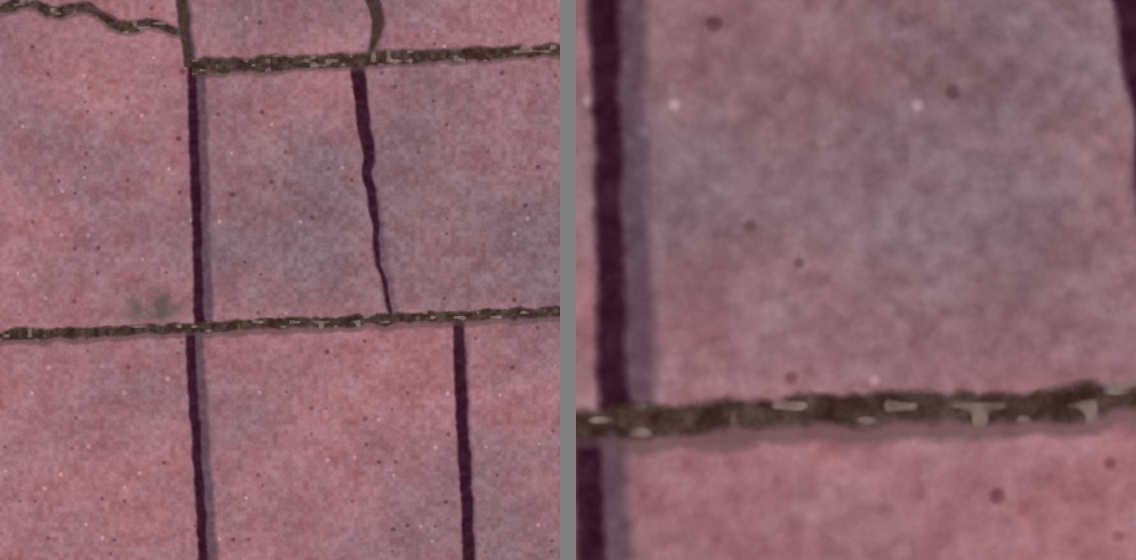
Left, the full canvas; right, a detail of the centre.
This texture is drawn by a Shadertoy shader. Its source:

```glsl
// Weathered pink paving bricks in three tilted courses, seen close up.
// Bed lines and upright seams are curves in canvas units; layered value noise
// adds mauve staining, ragged mortar, grit and grain.

float hash(vec2 p) {
    vec3 q = fract(p.xyx * vec3(0.1031, 0.1030, 0.0973));
    q += dot(q, q.yzx + 33.33);
    return fract((q.x + q.y) * q.z);
}

float noise(vec2 p) {
    vec2 i = floor(p), f = fract(p);
    f = f * f * (3.0 - 2.0 * f);
    return mix(mix(hash(i), hash(i + vec2(1, 0)), f.x),
               mix(hash(i + vec2(0, 1)), hash(i + vec2(1, 1)), f.x), f.y);
}

float fbm(vec2 p) {
    float sum = 0.0, amp = 0.5;
    for (int i = 0; i < 5; i++) {
        sum += amp * noise(p);
        p = mat2(1.6, 1.2, -1.2, 1.6) * p + 7.3;
        amp *= 0.5;
    }
    return sum / 0.97;
}

// Soft coverage of a line of given half width
float line(float d, float halfWidth) {
    return 1.0 - smoothstep(halfWidth - 0.004, halfWidth + 0.004, abs(d));
}

// x = centre of an upright seam, y = its half width
vec2 seam(int row, int column, float y) {
    if (column == 0) {
        if (row == 0) return vec2(0.339 + 0.062 * (0.4 - y), 0.008);
        if (row == 1) return vec2(0.343 + 0.030 * (0.87 - y), 0.008);
        return vec2(0.324 + 0.12 * (1.0 - y), 0.009);
    }
    if (row == 0) return vec2(0.819 + 0.047 * (0.4 - y), 0.010);
    if (row == 2) return vec2(0.668 + 0.006 * cos(50.0 * (y - 0.96)), mix(0.005, 0.012, smoothstep(0.91, 0.97, y)));
    // Tapering crack that bends to the right as it descends
    float t = clamp((0.87 - y) / 0.44, 0.0, 1.0);
    float wobble = 0.009 * (noise(vec2(y * 32.0, 4.0)) - 0.5);
    return vec2(0.643 + 0.036 * t + 0.02 * t * t * t * t + wobble, 0.012 - 0.008 * smoothstep(0.1, 0.9, t));
}

void mainImage(out vec4 fragColor, in vec2 fragCoord) {
    vec2 uv = fragCoord / iResolution.xy;
    float ragged = fbm(uv * 38.0) - 0.5;
    float stain = fbm(uv * vec2(5.0, 7.0) + 3.0) - 0.5;
    float mottle = fbm(uv * vec2(22.0, 32.0) + 11.0) - 0.5;
    float grain = fbm(uv * 110.0) - 0.5;

    // Courses: the upper bed breaks into a wavy crack at the left
    float lowBed = 0.401 + 0.042 * uv.x;
    float highBed = 0.864 + 0.047 * uv.x;
    int row = uv.y < lowBed ? 0 : (uv.y < highBed ? 1 : 2);
    vec2 left = seam(row, 0, uv.y), right = seam(row, 1, uv.y);
    float column = step(left.x, uv.x) + step(right.x, uv.x);
    float crack = 0.988 - 0.038 * smoothstep(0.1, 0.27, uv.x) + 0.007 * cos(uv.x * 55.0 - 2.4);
    bool atLeft = uv.x < left.x;
    float topEdge = atLeft ? crack : highBed;
    bool middle = uv.y > lowBed && uv.y < topEdge;

    // Brick faces: mauve grows to the right, strongest in the middle course
    float mauve = middle ? 0.22 + 0.34 * column : 0.14 + 0.17 * column;
    mauve += 1.5 * stain + 0.5 * mottle;
    vec3 color = mix(vec3(0.645, 0.445, 0.475), vec3(0.505, 0.405, 0.44), clamp(mauve, 0.0, 1.0));
    float rim = middle ? min(topEdge - uv.y, (uv.y - lowBed) * 1.6) : 1.0;
    color = mix(color, vec3(0.64, 0.445, 0.48), 0.6 * exp(-max(rim, 0.0) / 0.022));
    color += 0.13 * mottle + 0.15 * grain;

    // Scattered dark pits and pale grit
    vec2 cell = floor(uv * 42.0);
    vec2 spot = fract(uv * 42.0) - 0.3 - 0.4 * vec2(hash(cell), hash(cell + 19.0));
    float chance = hash(cell + 51.0);
    float dot1 = 1.0 - smoothstep(0.04, 0.24, length(spot) + 0.2 * mottle);
    color += dot1 * (0.13 * step(0.97, chance) - 0.11 * step(chance, 0.06));

    // Grey moss near the joint crossing
    float moss = exp(-dot((uv - vec2(0.275, 0.45)) / vec2(0.045, 0.025), (uv - vec2(0.275, 0.45)) / vec2(0.045, 0.025)));
    color = mix(color, vec3(0.37, 0.32, 0.31), clamp(moss * (0.75 + 2.5 * ragged), 0.0, 0.85));

    // Upright seams: shaded flank on the right, maroon core
    for (int i = 0; i < 2; i++) {
        vec2 s = i == 0 ? left : right;
        float d = uv.x - s.x + 0.007 * ragged;
        float flank = i == 0 && row < 2 ? 0.019 : 0.009;
        float shade = smoothstep(-0.014, -0.002, d) * (1.0 - smoothstep(flank, flank + 0.011, d));
        color = mix(color, vec3(0.36, 0.275, 0.32) + 0.12 * grain, shade * (i == 0 ? 0.85 : 0.55));
        vec3 core = row == 2 ? vec3(0.27, 0.20, 0.19) : vec3(0.21, 0.09, 0.145);
        color = mix(color, core + 0.12 * grain, 0.95 * line(d, s.y));
    }

    // Bed joints: olive mortar with a soft shadow and pale crumbs
    float lowD = uv.y - lowBed + 0.014 * ragged;
    float highD = uv.y - topEdge + 0.014 * ragged;
    float highWidth = atLeft ? 0.006 + 0.006 * noise(vec2(uv.x * 24.0, 2.0)) : mix(0.015, 0.010, uv.x);
    float mortar = max(line(lowD, 0.009), line(highD, highWidth));
    float shadow = max(line(lowD + 0.006, 0.013), line(highD + 0.002, highWidth + 0.005));
    color = mix(color, vec3(0.37, 0.28, 0.29), 0.6 * shadow);
    float crumbs = smoothstep(0.66, 0.9, noise(uv * vec2(75.0, 120.0)));
    vec3 mortarColor = vec3(0.265, 0.20, 0.18) + 0.25 * grain + 0.22 * crumbs;
    color = mix(color, mortarColor, 0.93 * mortar);

    fragColor = vec4(clamp(color, 0.0, 1.0), 1.0);
}
```
